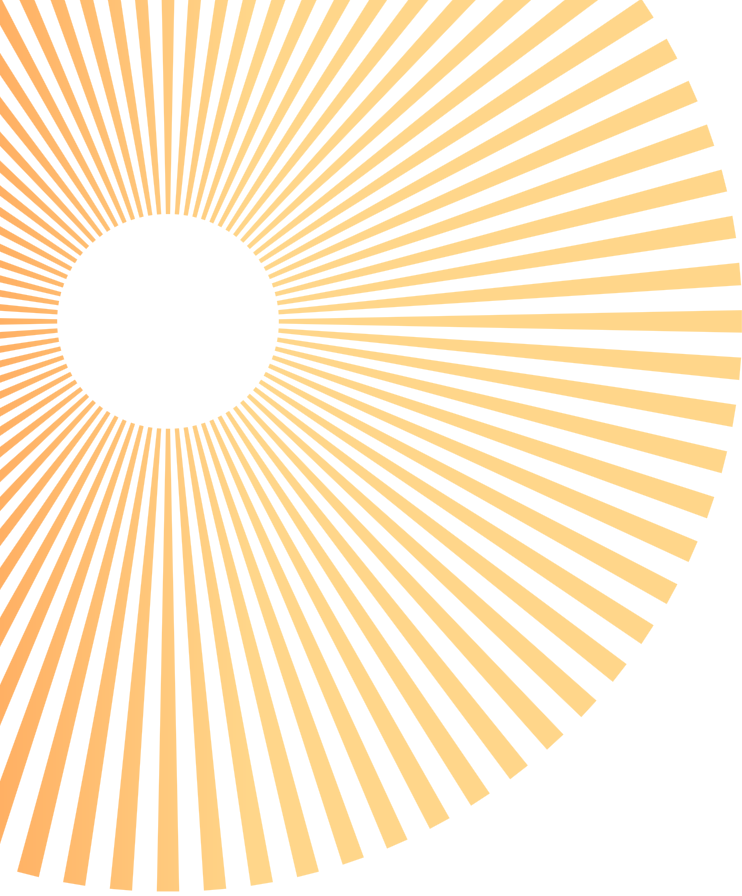
Reproduce this background procedurally as a Shadertoy shader.

```glsl
// Sunburst of tapering rays around an empty disc on white.
// Angles are folded into one repeated wedge; each ray is a trapezoid with
// flat ends, tinted by a horizontal orange to yellow gradient.

const float TAU = 6.2831853;
const float RAY_COUNT = 76.0;
const float RAY_SLOPE = 0.0196;               // half width per unit of length
const vec2 CENTER = vec2(0.1875, 0.6413);     // in canvas heights
const vec2 HOLE_RADII = vec2(0.1237, 0.1198);
const vec2 RIM_RADII = vec2(0.6406, 0.6362);
const vec3 PAPER = vec3(1.0);
const vec3 ORANGE = vec3(1.0, 0.69, 0.39);
const vec3 YELLOW = vec3(1.0, 0.84, 0.54);

// Distance from the centre to an ellipse along a unit direction
float ellipseReach(vec2 direction, vec2 radii) {
    return 1.0 / length(direction / radii);
}

// Antialiased fill of a signed distance
float coverage(float dist, float softness) {
    return clamp(0.5 - dist / softness, 0.0, 1.0);
}

// Coverage of the nearest ray at p, measured from the centre
float rayMask(vec2 p, float softness) {
    float stepAngle = TAU / RAY_COUNT;
    float rayAngle = round(atan(p.y, p.x) / stepAngle) * stepAngle;
    vec2 axis = vec2(cos(rayAngle), sin(rayAngle));
    float along = dot(p, axis);
    float across = abs(dot(p, vec2(-axis.y, axis.x)));

    float side = across - RAY_SLOPE * along;
    float inner = ellipseReach(axis, HOLE_RADII) - along;
    float outer = along - ellipseReach(axis, RIM_RADII);
    return coverage(side, softness)
         * coverage(inner, softness)
         * coverage(outer, softness);
}

void mainImage(out vec4 fragColor, in vec2 fragCoord) {
    vec2 uv = fragCoord / iResolution.y;
    float softness = 1.2 / iResolution.y;

    // Tint deepens toward the left edge
    vec3 rayColor = mix(ORANGE, YELLOW, clamp(uv.x / 0.28, 0.0, 1.0));

    vec3 color = mix(PAPER, rayColor, rayMask(uv - CENTER, softness));
    fragColor = vec4(color, 1.0);
}
```
